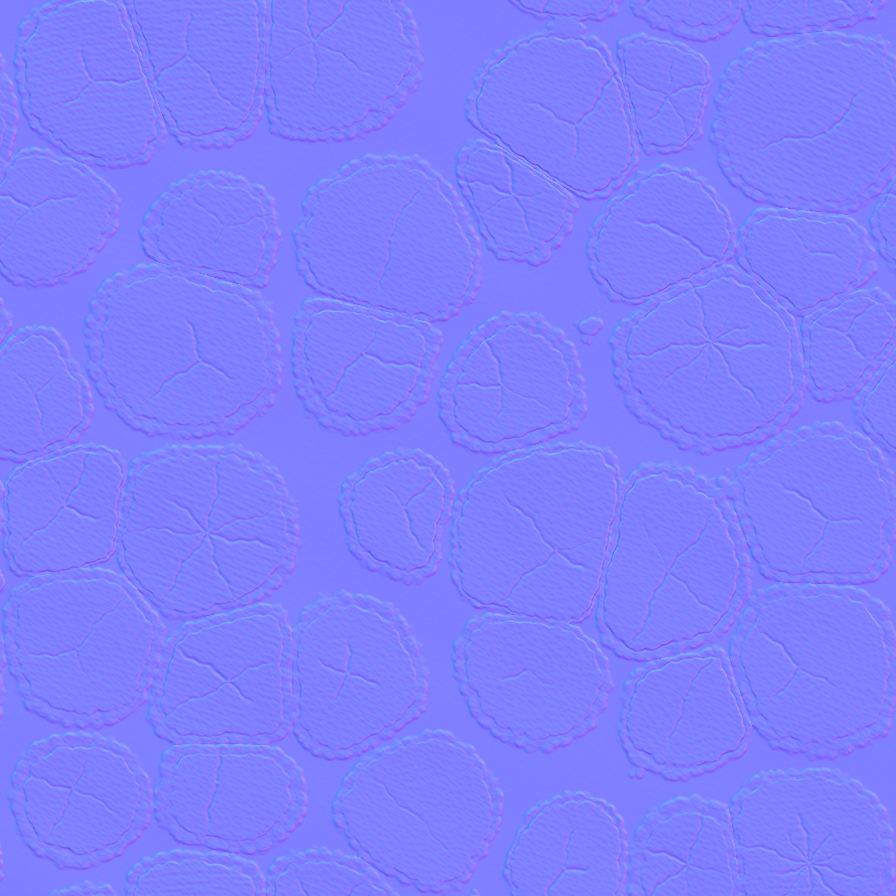
Give the GLSL for this texture map, as a three.js fragment shader.

```glsl
// Normal map of sawn log ends set in smooth mortar, with bark rims, radial cracks and saw marks.
varying vec2 vUv;

const float GRID = 6.0;   // logs across the canvas
const float TAU = 6.28318;

float hash(vec2 p) {
  return fract(sin(dot(p, vec2(127.1, 311.7))) * 43758.55);
}

// Distance to the nearest scattered point
float cellular(vec2 p) {
  vec2 base = floor(p), f = fract(p);
  float nearest = 2.0;
  for (int y = -1; y <= 1; y++)
    for (int x = -1; x <= 1; x++) {
      vec2 o = vec2(float(x), float(y));
      vec2 point = o + vec2(hash(base + o), hash(base + o + 57.3));
      nearest = min(nearest, length(point - f));
    }
  return nearest;
}

// Centre (xy, in grid units) and relative size (z) of the log in a cell
vec3 logAt(vec2 id) {
  vec2 k = mod(id, GRID);
  vec2 jitter = vec2(hash(k + 3.7), hash(k + 21.9)) - 0.5;
  return vec3(id + 0.5 + 0.68 * jitter, mix(0.5, 1.4, hash(k + 8.3)));
}

// Rounded polygon squeezed by the neighbours: 0 at the centre, 1 on the rim
float outline(vec2 g, vec2 id) {
  vec3 self = logAt(id);
  vec2 v = g - self.xy;
  float sum = pow(length(v) / (0.3 + 0.35 * self.z), 7.0);
  for (int y = -1; y <= 1; y++)
    for (int x = -1; x <= 1; x++) {
      if (x == 0 && y == 0) continue;
      vec3 other = logAt(id + vec2(float(x), float(y)));
      vec2 to = other.xy - self.xy;
      float gap = length(to);
      float reach = 1.03 * gap * self.z / (self.z + other.z);
      sum += pow(max(dot(v, to) / (gap * reach), 0.0), 7.0);
    }
  return pow(sum, 1.0 / 7.0);
}

// Grooves that wander outwards from the pith
float cracks(vec2 v, vec2 k, float size) {
  float count = floor(2.0 + 2.6 * hash(k + 4.1) + 9.0 * pow(hash(k + 6.6), 6.0));
  float groove = 0.0;
  for (int i = 0; i < 13; i++) {
    float n = float(i);
    if (n >= count) break;
    float r = hash(k + n * 1.37 + 0.5), s = hash(k + n * 2.11 + 9.2);
    float a = TAU * ((n + 0.6 * r) / count + hash(k + 2.2));
    vec2 dir = vec2(cos(a), sin(a));
    float along = dot(v, dir), across = dot(v, vec2(-dir.y, dir.x));
    across += smoothstep(0.0, 0.03, along)
      * (0.003 * sin(along * 95.0 + r * TAU) + 0.0009 * sin(along * 340.0 + s * TAU));
    float len = size * (0.45 + 0.65 * s);
    float mask = smoothstep(-0.001, 0.004, along) * (1.0 - smoothstep(0.6 * len, len, along));
    float width = 0.0014 + 0.0008 * r;
    groove = max(groove, mask * (0.25 + 0.75 * r) * exp(-across * across / (width * width)));
  }
  return groove;
}

float height(vec2 p, vec2 id) {
  vec2 k = mod(id, GRID);
  vec3 self = logAt(id);
  vec2 v = p - self.xy / GRID;
  float size = 0.045 + 0.045 * self.z;

  // Ragged rim: depth inside the log, in canvas units
  float ragged = cellular(p * 75.0);
  float wave = sin(p.x * 62.0 + 2.0 * sin(p.y * 47.0)) + sin(p.y * 71.0 + 2.0 * sin(p.x * 39.0));
  float depth = (1.0 - outline(p * GRID, id)) * size + 0.0013 * wave - 0.006 * (ragged - 0.25);
  float wood = smoothstep(-0.003, 0.003, depth);

  // Mortar: broad swells and a few chips
  float h = 0.00022 * (sin(p.x * 31.0 + 2.0 * sin(p.y * 17.0)) + sin(p.y * 37.0 + p.x * 14.0));
  float chip = cellular(p * 4.0 + 0.3) + 0.05 * (ragged - 0.5) + 0.012 * wave;
  h += 0.0009 * (1.0 - wood) * (1.0 - smoothstep(0.045, 0.075, chip));

  // Raised end, bark bumps and the seam under the bark
  float barkWidth = 0.005 + 0.010 * hash(k + 5.5);
  float seam = (depth - barkWidth) / 0.002;
  float bark = wood * (1.0 - smoothstep(barkWidth, barkWidth + 0.003, depth));
  h += 0.0010 * wood - 0.0004 * exp(-seam * seam) * hash(k + 7.7);
  h -= 0.0007 * bark * ragged;

  // Fine grain, growth rings and saw marks
  vec2 grain = vec2(p.x * 125.0 + p.y * 25.0, p.y * 190.0 + p.x * 60.0);
  h += 0.00025 * mix(0.2, 1.0, wood) * cellular(grain);
  vec2 pith = v + size * 0.35 * (vec2(hash(k + 1.9), hash(k + 2.8)) - 0.5);
  float rings = sin(length(pith) * 720.0 + 1.5 * wave);
  float tilt = 0.9 * (hash(k + 3.3) - 0.75);
  float cut = dot(p, vec2(sin(-tilt), cos(tilt)));
  float saw = sin(cut * 640.0 + 1.2 * wave) + 0.7 * sin(cut * 1070.0 + 2.0 * sin(p.x * 50.0));
  h += wood * (0.00003 * rings * hash(k + 9.1) + 0.00005 * saw * pow(hash(k + 6.2), 3.0));

  return h - 0.0007 * wood * cracks(pith, k, size);
}

void main() {
  // Find the log that owns this point
  vec2 g = vUv * GRID, owner = floor(g);
  float best = 100.0;
  for (int y = -1; y <= 1; y++)
    for (int x = -1; x <= 1; x++) {
      vec2 id = floor(g) + vec2(float(x), float(y));
      float q = outline(g, id);
      if (q < best) { best = q; owner = id; }
    }

  // Slope to normal
  vec2 e = vec2(0.0016, 0.0);
  float h = height(vUv, owner);
  vec2 slope = vec2(height(vUv + e.xy, owner) - h, height(vUv + e.yx, owner) - h) / e.x;
  gl_FragColor = vec4(normalize(vec3(-slope, 1.0)) * 0.5 + 0.5, 1.0);
}
```
